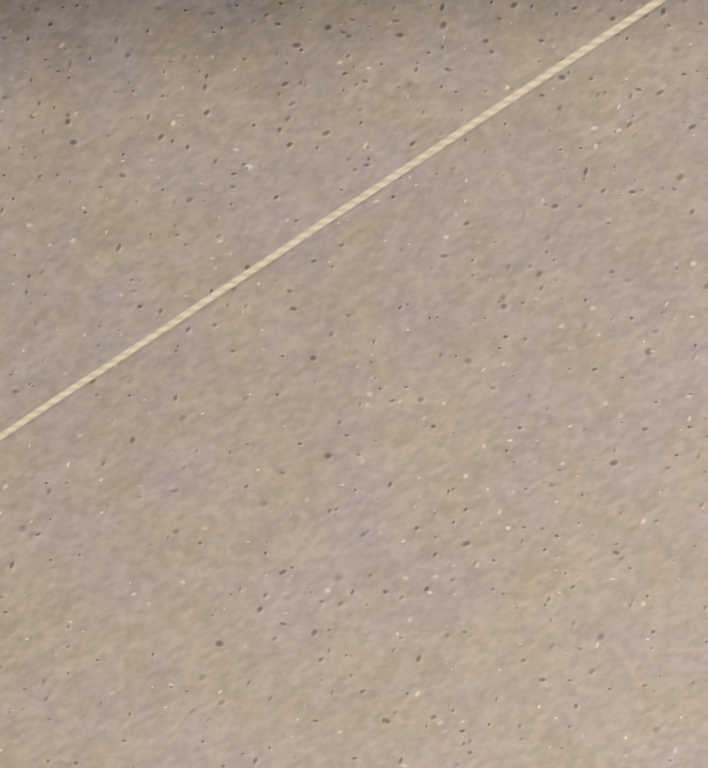
Give the GLSL for this texture, as a Shadertoy shader.

```glsl
// Sandy ground with a pale twisted cord stretched diagonally across it.
// Layered slanted noise makes the mottled grain, jittered cells scatter the
// pits and bright chips, and a distance to a line draws the cord.

const vec3 SAND_TINT = vec3(1.0, 0.914, 0.827);
const float SAND_LEVEL = 0.683;
const vec3 CORD_LIGHT = vec3(0.86, 0.80, 0.70);
const vec3 CORD_DARK = vec3(0.71, 0.65, 0.54);
const vec2 CORD_START = vec2(0.0, 0.431);
const vec2 CORD_END = vec2(0.859, 1.0);
const float CORD_RADIUS = 0.0048;
const float TWIST_PERIOD = 0.017;
const float GRAIN_ANGLE = 0.52;
const float GRAIN_CONTRAST = 0.060;
const float MOTTLE_CONTRAST = 0.050;
const float PIT_DEPTH = 0.21;
const float CHIP_GLOW = 0.17;

float hash(vec2 p) {
    vec3 q = fract(vec3(p.xyx) * 0.1031);
    q += dot(q, q.yzx + 33.33);
    return fract((q.x + q.y) * q.z);
}

float noise(vec2 p) {
    vec2 i = floor(p), f = fract(p);
    f = f * f * (3.0 - 2.0 * f);
    return mix(mix(hash(i), hash(i + vec2(1, 0)), f.x),
               mix(hash(i + vec2(0, 1)), hash(i + vec2(1, 1)), f.x), f.y);
}

float fbm(vec2 p) {
    float sum = 0.0, weight = 0.5;
    for (int i = 0; i < 4; i++) {
        sum += weight * noise(p);
        p = p * 2.03 + 17.3;
        weight *= 0.5;
    }
    return sum / 0.9375;
}

vec2 rotate(vec2 p, float a) {
    return vec2(cos(a) * p.x + sin(a) * p.y, cos(a) * p.y - sin(a) * p.x);
}

// Soft elongated specks, one at most per cell; returns coverage.
float specks(vec2 p, float cells, float chance, float radius, float seed) {
    vec2 base = floor(p * cells);
    float cover = 0.0;
    for (int y = -1; y <= 1; y++)
    for (int x = -1; x <= 1; x++) {
        vec2 id = base + vec2(x, y);
        vec2 key = id + seed;
        if (hash(key + 71.7) > chance) continue;
        vec2 center = (id + vec2(hash(key + 3.1), hash(key + 9.4))) / cells;
        float size = radius * mix(0.5, 1.3, pow(hash(key + 23.5), 2.0));
        vec2 d = rotate(p - center, GRAIN_ANGLE + 1.6 * (hash(key + 41.2) - 0.5));
        d.y *= mix(1.2, 2.2, hash(key + 57.9));
        float strength = mix(0.3, 1.0, hash(key + 87.3));
        cover = max(cover, strength * (1.0 - smoothstep(0.25, 1.25, length(d) / size)));
    }
    return cover;
}

// Broad light: warm and bright to the lower right, shaded at the top left.
float groundLight(vec2 p) {
    float light = SAND_LEVEL + 0.055 * (p.x - 0.46) + 0.06 * (0.5 - p.y);
    float shade = smoothstep(0.84, 1.03, p.y - 0.10 * p.x + 0.03 * noise(p * 9.0));
    return light - 0.14 * shade;
}

vec3 ground(vec2 p) {
    vec2 g = rotate(p, GRAIN_ANGLE);
    float level = groundLight(p);
    level += MOTTLE_CONTRAST * (fbm(g * vec2(20.0, 34.0)) - 0.5);
    level += GRAIN_CONTRAST * (noise(g * vec2(85.0, 150.0) + 5.0) - 0.5);
    level += 0.6 * GRAIN_CONTRAST * (noise(g * vec2(170.0, 260.0) + 31.0) - 0.5);

    // Pits crowd the shaded top; a lit rim sits on their lower right side.
    float chance = mix(0.22, 0.50, smoothstep(0.6, 1.0, p.y));
    float pits = specks(p, 46.0, chance, 0.0052, 13.0);
    float rims = specks(p + vec2(-0.003, 0.003), 46.0, chance, 0.0052, 13.0);
    float chips = specks(p, 38.0, 0.20, 0.0045, 211.0);
    level -= PIT_DEPTH * pits;
    level += 0.05 * rims * (1.0 - pits) + CHIP_GLOW * chips;

    // Faint yellow and violet stains.
    float stain = fbm(p * 13.0 + 40.0) - 0.5;
    float fleck = noise(g * vec2(45.0, 70.0) + 90.0) - 0.5;
    vec3 tint = vec3(0.010, 0.008, -0.055) * stain + vec3(0.008, -0.002, -0.020) * fleck;
    return level * SAND_TINT + tint;
}

void mainImage(out vec4 fragColor, in vec2 fragCoord) {
    vec2 p = fragCoord / iResolution.y;
    float pixel = 1.0 / iResolution.y;
    vec3 color = ground(p);

    // Cord coordinates: distance along it and signed offset across it.
    vec2 along = normalize(CORD_END - CORD_START);
    vec2 rel = p - CORD_START;
    float s = dot(rel, along);
    float across = dot(rel, vec2(-along.y, along.x)) + 0.0012 * (noise(vec2(s * 12.0, 4.0)) - 0.5);
    float radius = CORD_RADIUS * mix(0.88, 1.08, s);

    // Slanted strands, rounded shading and a faint contact shadow.
    float strand = 0.5 + 0.5 * cos(6.2832 * (s + 1.3 * across) / TWIST_PERIOD);
    float roundness = 1.0 - 0.55 * pow(abs(across) / radius, 2.0);
    float wear = 0.35 * (noise(vec2(s * 90.0, across * 300.0)) - 0.5);
    vec3 cord = mix(CORD_DARK, CORD_LIGHT, clamp(0.42 * strand + 0.62 * roundness + wear, 0.0, 1.0));
    float shadow = 1.0 - smoothstep(0.0, 0.006, abs(across + radius));
    color *= 1.0 - 0.07 * shadow;
    float edge = max(1.2 * pixel, 0.0012);
    color = mix(color, cord, 1.0 - smoothstep(-edge, edge, abs(across) - radius));

    fragColor = vec4(clamp(color, 0.0, 1.0), 1.0);
}
```
